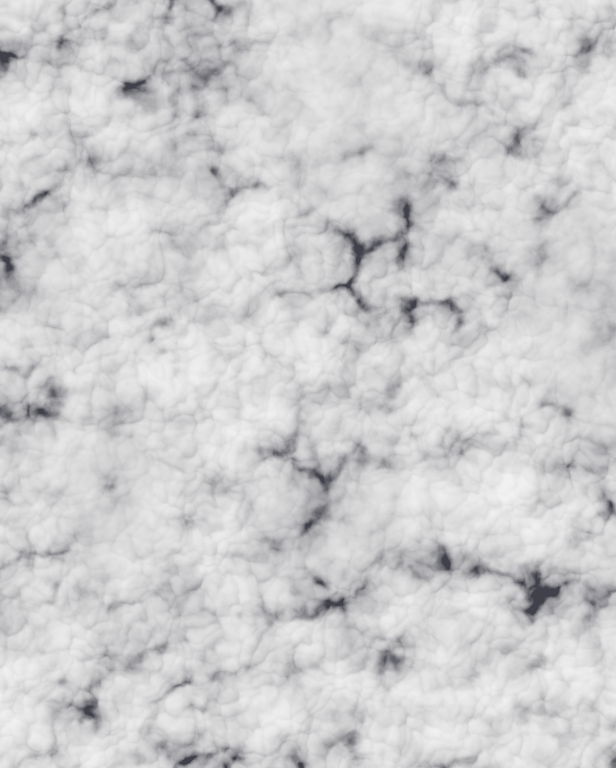
Write a WebGL 2 fragment shader that draws this texture.

```glsl
#version 300 es
precision highp float;
// A broken deck of pale grey cumulus seen from above. Warped cellular domes at
// three sizes form the puffs, gradient noise thins the deck and opens dark
// creases between them, and an exponential curve turns thickness into tone.

#define PUFF_SCALE 13.0      // large puffs per canvas height
#define WARP 0.016           // raggedness of the puff outlines
#define COVER_AMOUNT 1.35    // broad light and dark areas
#define PATCH_AMOUNT 1.15    // medium patches
#define WISP_AMOUNT 0.6      // fine vapour
#define GAP_DEPTH 2.7        // darkness of the creases
#define RELIEF 1.0           // strength of side light
#define CONTRAST 0.92
#define WHITE_LIMIT 1.07     // tone curve: limit, span, rate
#define TONE_SPAN 0.275
#define TONE_RATE 0.34
#define SHADOW_BLUE 0.06

uniform vec2 u_resolution;
out vec4 fragColor;

vec2 hash2(vec2 c) {
    vec3 a = fract(c.xyx * vec3(0.1031, 0.1030, 0.0973));
    a += dot(a, a.yzx + 33.33);
    return fract((a.xx + a.yz) * a.zy);
}

float cornerSlope(vec2 cell, vec2 offset) {
    float angle = 6.2832 * hash2(cell).x;
    return dot(vec2(cos(angle), sin(angle)), offset);
}

float gradientNoise(vec2 p) {
    vec2 i = floor(p), f = fract(p);
    vec2 u = f * f * f * (f * (f * 6.0 - 15.0) + 10.0);
    vec2 e = vec2(0.0, 1.0);
    float low = mix(cornerSlope(i, f), cornerSlope(i + e.yx, f - e.yx), u.x);
    float high = mix(cornerSlope(i + e.xy, f - e.xy), cornerSlope(i + e.yy, f - e.yy), u.x);
    return mix(low, high, u.y);
}

float fbm(vec2 p, int octaves) {
    float sum = 0.0, amp = 1.0;
    for (int k = 0; k < octaves; k++) {
        sum += amp * gradientNoise(p);
        p = mat2(1.6, 1.2, -1.2, 1.6) * p + 17.3;
        amp *= 0.5;
    }
    return sum;
}

// Squared distances to the nearest and second nearest cell centre
vec2 cellDistances(vec2 p) {
    vec2 i = floor(p), f = fract(p);
    vec2 nearest = vec2(9.0);
    for (int y = -1; y <= 1; y++) {
        for (int x = -1; x <= 1; x++) {
            vec2 cell = vec2(x, y);
            vec2 d = cell + hash2(i + cell + 40.0) - f;
            float dist = dot(d, d);
            nearest.y = min(nearest.y, max(nearest.x, dist));
            nearest.x = min(nearest.x, dist);
        }
    }
    return nearest;
}

// Stacked domes, centred near zero
float billow(vec2 p) {
    float height = 0.0, weight = 2.0, scale = PUFF_SCALE;
    for (int k = 0; k < 3; k++) {
        height += weight * (0.26 - cellDistances(p * scale).x);
        p += 3.7;
        scale *= 2.2;
        weight *= 0.66;
    }
    return height;
}

void main() {
    vec2 p = gl_FragCoord.xy / u_resolution.y + 2.0;

    // Deck thickness, stretched along a gently rising direction
    vec2 along = mat2(0.966, -0.259, 0.259, 0.966) * p;
    float cover = fbm(along * vec2(3.0, 4.8), 4);
    float patches = fbm(along * vec2(8.0, 11.0) + 31.0, 4);
    float wisps = fbm(p * 38.0 + 7.0, 4);

    // Puffs with side light from the upper left
    vec2 q = p + WARP * vec2(fbm(p * 18.0, 4), fbm(p * 18.0 + 53.0, 4));
    float height = billow(q);
    float relief = height - billow(q + 0.006 * vec2(-0.6, 0.8));
    float haze = smoothstep(-0.05, 0.45, fbm(p * 2.7 + 71.0, 2));
    float detail = (height + RELIEF * relief) * mix(1.0, 0.5, haze);

    // Dark creases where the deck is thin
    vec2 dist = sqrt(cellDistances(q * PUFF_SCALE));
    float crease = 1.0 - smoothstep(0.0, 0.3, dist.y - dist.x);
    float opening = smoothstep(0.0, 0.62, -0.55 * cover - 0.85 * patches - 0.15 * wisps);
    float gap = opening * (crease + 0.28) * mix(1.0, 0.6, haze);

    float thickness = COVER_AMOUNT * cover + PATCH_AMOUNT * patches
        + WISP_AMOUNT * wisps + detail + GAP_DEPTH * (0.1 - gap);
    thickness = clamp(CONTRAST * thickness, -3.2, 2.3);

    // Tone and a cool tint in the shadows
    float tone = WHITE_LIMIT - TONE_SPAN * exp(-TONE_RATE * thickness);
    vec3 colour = vec3(tone, tone, tone + SHADOW_BLUE * max(0.9 - tone, 0.0));
    fragColor = vec4(clamp(colour, 0.0, 1.0), 1.0);
}
```
